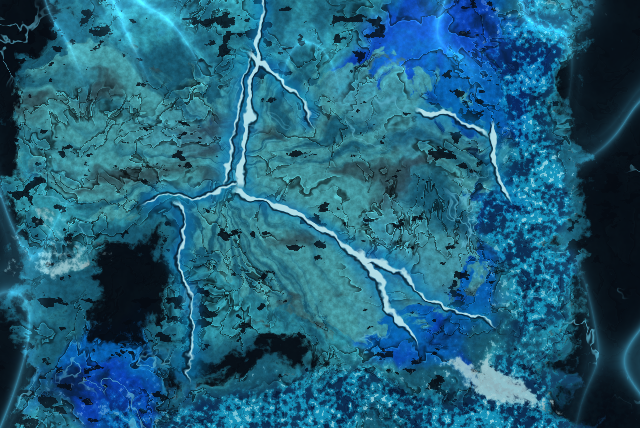
Give the GLSL for this texture, as a Shadertoy shader.

```glsl
// Peeling teal and blue paint, split by pale branching cracks and veiled by smoke.
const vec3 INK   = vec3(0.02, 0.04, 0.07);
const vec3 NAVY  = vec3(0.03, 0.13, 0.29);
const vec3 BLUE  = vec3(0.03, 0.37, 0.68);
const vec3 ROYAL = vec3(0.04, 0.25, 0.68);
const vec3 CYAN  = vec3(0.05, 0.58, 0.76);
const vec3 DEEP  = vec3(0.09, 0.34, 0.43);
const vec3 TEAL  = vec3(0.18, 0.56, 0.63);
const vec3 SAGE  = vec3(0.32, 0.61, 0.62);
const vec3 UMBER = vec3(0.17, 0.22, 0.24);
const vec3 PALE  = vec3(0.72, 0.89, 0.92);
const vec2 HUB   = vec2(0.557, 0.566); // where the main cracks meet
const float WARP = 0.11;
const float FLAKE_SHADE = 0.55;
const float GRIT_SCALE = 75.0;

// Crack: heading, sideways offset from the hub, start and end along the heading
const int CRACKS = 9;
const vec4 CRACK[CRACKS] = vec4[CRACKS](
  vec4(1.45, 0, 0, 0.47), vec4(1.4, 0.035, 0, 0.33), vec4(-0.5, 0, 0, 0.7),
  vec4(-1.075, 0.185, 0.27, 0.54), vec4(-1.505, -0.139, 0.03, 0.46),
  vec4(-2.92, 0, 0, 0.24), vec4(-0.878, 0.233, -0.22, 0.02),
  vec4(-0.394, 0.331, 0.32, 0.51), vec4(-1.363, 0.612, -0.02, 0.18));
const float CRACK_WIDTH[CRACKS] = float[CRACKS](
  0.010, 0.004, 0.009, 0.008, 0.004, 0.004, 0.006, 0.006, 0.010);

vec2 gradient(vec2 cell) {
  float turn = 6.2832 * fract(sin(dot(cell, vec2(127.1, 311.7))) * 43758.5);
  return vec2(cos(turn), sin(turn));
}

float gradNoise(vec2 p) {
  vec2 i = floor(p), f = p - i, e = vec2(1, 0);
  vec2 u = f * f * f * (f * (f * 6.0 - 15.0) + 10.0);
  return mix(
    mix(dot(gradient(i), f), dot(gradient(i + e), f - e), u.x),
    mix(dot(gradient(i + e.yx), f - e.yx), dot(gradient(i + 1.0), f - 1.0), u.x), u.y);
}

float fbm(vec2 p) {
  float sum = 0.0, amp = 0.65;
  for (int i = 0; i < 5; i++) {
    sum += amp * gradNoise(p);
    p = mat2(1.6, 1.2, -1.2, 1.6) * p + 3.7;
    amp *= 0.53;
  }
  return sum;
}

float blob(vec2 p, float x, float y, float rx, float ry) {
  vec2 d = (p - vec2(x, y)) / vec2(rx, ry);
  return exp(-dot(d, d));
}

// Pale core, dark rim and blue halo of all cracks
vec3 cracks(vec2 p, float pixel) {
  vec3 result = vec3(0);
  float jag = 0.045 * fbm(p * 8.0) + 0.006 * gradNoise(p * 45.0);
  float swell = 0.8 + 1.1 * gradNoise(p * 24.0);
  for (int i = 0; i < CRACKS; i++) {
    vec4 c = CRACK[i];
    vec2 dir = vec2(cos(c.x), sin(c.x)), q = p - HUB;
    float along = dot(q, dir);
    float across = dot(q, vec2(-dir.y, dir.x)) - c.y + jag;
    float ends = smoothstep(c.z - 0.01, c.z + 0.01, along)
      * (1.0 - smoothstep(c.w - 0.03, c.w, along));
    float taper = mix(1.0, 0.3, clamp((along - c.z) / (c.w - c.z), 0.0, 1.0));
    float width = CRACK_WIDTH[i] * swell * taper;
    float core = 1.0 - smoothstep(-pixel, pixel, abs(across) - width);
    float rim = 1.0 - smoothstep(0.0, 0.005, abs(across + width + 0.003));
    float halo = exp(-across * across / 0.0007);
    result = max(result, ends * vec3(core, rim, halo));
  }
  return result;
}

void mainImage(out vec4 fragColor, in vec2 fragCoord) {
  float pixel = 1.0 / iResolution.y;
  vec2 p = fragCoord / iResolution.xy * vec2(1.5, 1);
  vec2 w = p + WARP * vec2(fbm(p * 4.0), fbm(p * 4.0 + 19.0));
  float coarse = fbm(w * 4.0 + 7.0), fine = fbm(w * 19.0);
  float grit = fbm(p * GRIT_SCALE);

  // Mottled teal ground with blue stains
  vec3 col = mix(DEEP, TEAL, smoothstep(-0.28, 0.22, coarse + 0.7 * fine));
  float stain = blob(w, 1.06, 0.82, 0.22, 0.3) + blob(w, 0.26, 0.12, 0.24, 0.15)
    + blob(w, 1.04, 0.28, 0.16, 0.2) + 0.5 * blob(w, 0.45, 0.75, 0.16, 0.2);
  vec3 dye = mix(NAVY, ROYAL, smoothstep(-0.3, 0.0, coarse + 0.5 * fine));
  dye = mix(dye, BLUE, smoothstep(-0.15, 0.25, fbm(w * 7.0 + 31.0)));
  col = mix(col, dye, smoothstep(0.3, 0.6, stain + 0.8 * coarse));

  // Plates streaked outward from the hub
  vec2 q = w - HUB;
  float r = length(q);
  float streak = fbm(q / max(r, 0.001) * 6.0 + r * 2.2);
  float plate = blob(w, 0.8, 0.54, 0.4, 0.33) + 0.8 * blob(w, 0.2, 0.72, 0.22, 0.2);
  vec3 glaze = mix(DEEP, mix(TEAL, SAGE, 0.65), smoothstep(-0.35, 0.12, streak + 0.4 * coarse));
  glaze = mix(glaze, UMBER, 0.75 * smoothstep(0.1, 0.38, fbm(w * vec2(5, 11) + 3.0)));
  col = mix(col, glaze, 0.9 * smoothstep(0.4, 0.46, plate + 0.35 * fine));

  // Lifted flakes: shadow beside a lit lip
  for (float k = 0.0; k < 3.0; k++) {
    float lift = fbm(w * (5.0 + 4.0 * k) + 13.0 * k) - 0.06;
    float raised = smoothstep(0.0, 0.015, lift);
    float under = smoothstep(-0.07, 0.0, lift) * (1.0 - raised);
    float lip = raised * (1.0 - smoothstep(0.015, 0.045, lift));
    float worn = smoothstep(-0.05, 0.15, gradNoise(p * 5.0 + 9.0 * k));
    col *= 1.0 - FLAKE_SHADE * under * worn;
    col += lip * worn * vec3(0.06, 0.13, 0.13);
  }

  // Sharp pits and fine grain
  float pits = fbm(p * vec2(22, 32)) + 0.45 * gradNoise(p * 6.0 + 4.0);
  col = mix(col, INK, 0.85 * smoothstep(0.3, 0.36, pits));
  col *= 1.0 + 0.35 * grit;

  // Gritty cyan border below and at the right
  float border = blob(w, 1.24, 0.6, 0.1, 0.6) + blob(w, 0.85, 0.03, 0.65, 0.1);
  vec3 crust = mix(NAVY, CYAN, smoothstep(-0.25, 0.2, grit + fine));
  col = mix(col, crust, 0.75 * smoothstep(0.3, 0.8, border + coarse));
  col = mix(col, PALE, 0.7 * min(border, 1.0) * smoothstep(0.22, 0.4, grit + 0.5 * fine));

  // Black hollows and dark sides
  float hollow = blob(w, 0.29, 0.32, 0.13, 0.12) + 0.7 * blob(w, 0.6, 0.16, 0.22, 0.06)
    + 0.6 * blob(w, 0.04, 0.97, 0.16, 0.12)
    + smoothstep(1.22, 1.44, w.x) + 0.9 - 0.9 * smoothstep(-0.02, 0.13, w.x);
  col = mix(col, INK, 0.95 * smoothstep(0.38, 0.68, hollow + 0.7 * fine + 0.25 * grit));

  // Chalky spots
  float chalk = blob(w, 1.19, 0.11, 0.13, 0.07) + 0.6 * blob(w, 0.13, 0.42, 0.11, 0.08);
  col = mix(col, PALE * 0.88, 0.85 * smoothstep(0.4, 0.75, chalk + 0.6 * fine + 0.4 * grit));

  // Main cracks and hairline veins
  vec3 crack = cracks(p, pixel);
  col = mix(col, mix(BLUE, CYAN, 0.5 + fine), 0.65 * crack.z);
  col = mix(col, INK, 0.7 * crack.y);
  col = mix(col, PALE, 0.95 * crack.x);
  float vein = 1.0 - smoothstep(0.0, 0.022, abs(fbm(w * 4.5 + 41.0)));
  vein *= smoothstep(0.08, 0.3, gradNoise(p * 4.0 + 23.0));
  col = mix(col, mix(CYAN, PALE, 0.5), 0.65 * vein);

  // Smoke wisps near the top and sides
  vec2 s = p + 0.12 * vec2(gradNoise(p * 2.5), gradNoise(p * 2.5 + 8.0));
  float ribbon = gradNoise(s * vec2(5, 1.6) + 5.0);
  float wisp = exp(-abs(ribbon) * 45.0) + 0.35 * exp(-abs(ribbon - 0.07) * 16.0);
  float veil = max(smoothstep(0.72, 1.0, p.y), smoothstep(0.5, 0.75, abs(p.x - 0.75)));
  col += 0.6 * wisp * veil * mix(CYAN, PALE, 0.35);

  fragColor = vec4(clamp(col, 0.0, 1.0), 1);
}
```
